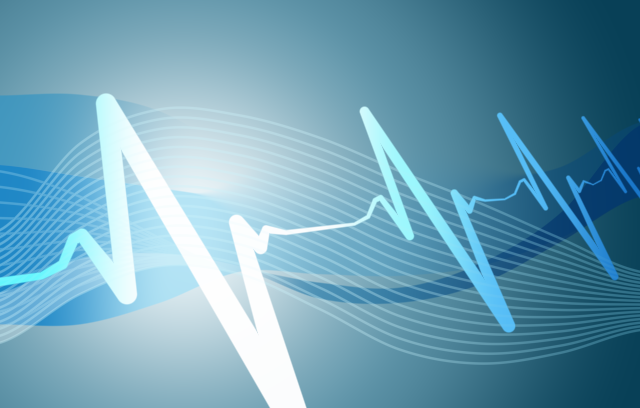
A Shadertoy shader for this background:

```glsl
#define VANISH vec2(2.287, 0.685)
#define GLOW_CENTER vec2(0.45, 0.45)
#define BEATS 5
#define LINES 17
#define MESH_LINES 12
#define LINE_HALF_WIDTH 0.0012
#define LINE_ALPHA 0.36
#define DARK vec3(0.03, 0.25, 0.34)
#define STEEL vec3(0.38, 0.59, 0.67)
#define PALE vec3(0.94, 0.97, 0.98)

// Curve heights at nine even steps across the canvas
const float LINE_TOP[9] = float[9](0.436, 0.648, 0.732, 0.717, 0.662, 0.580, 0.502, 0.416, 0.334);
const float LINE_LOW[9] = float[9](0.160, 0.279, 0.348, 0.328, 0.242, 0.143, 0.109, 0.135, 0.191);
const float MESH_TOP[9] = float[9](0.580, 0.518, 0.416, 0.324, 0.252, 0.180, 0.139, 0.119, 0.119);
const float CREST[9] = float[9](0.766, 0.768, 0.727, 0.611, 0.467, 0.385, 0.300, 0.300, 0.300);
const float SEA_TOP[9] = float[9](0.596, 0.568, 0.539, 0.512, 0.500, 0.530, 0.559, 0.590, 0.700);
const float SEA_LOW[9] = float[9](0.205, 0.205, 0.258, 0.334, 0.328, 0.324, 0.348, 0.416, 0.518);
const float FOAM_TOP[9] = float[9](0.283, 0.365, 0.379, 0.348, 0.290, 0.200, 0.150, 0.130, 0.190);
const float RIBBON_TOP[9] = float[9](0.340, 0.340, 0.340, 0.340, 0.307, 0.295, 0.354, 0.477, 0.693);
const float RIBBON_LOW[9] = float[9](0.340, 0.340, 0.340, 0.338, 0.268, 0.258, 0.303, 0.406, 0.518);

// One heartbeat: x, y, depth, half width
const vec4 BEAT[11] = vec4[11](
    vec4(0.102, 0.324, 1.85, 0.009), vec4(0.154, 0.352, 1.85, 0.012),
    vec4(0.180, 0.414, 1.85, 0.014), vec4(0.201, 0.424, 1.85, 0.016),
    vec4(0.311, 0.279, 1.85, 0.025), vec4(0.260, 0.746, 2.20, 0.025),
    vec4(0.727, -0.041, 2.0, 0.036), vec4(0.580, 0.455, 2.20, 0.019),
    vec4(0.639, 0.393, 2.22, 0.016), vec4(0.652, 0.438, 2.20, 0.010),
    vec4(0.701, 0.430, 2.25, 0.006));

// Catmull-Rom curve, t from 0 to 1 across the canvas
float curve(float k[9], float t) {
    float s = clamp(t, 0.0, 1.0) * 8.0;
    int i = min(int(s), 7);
    float f = s - float(i);
    float a = k[max(i - 1, 0)], b = k[i], c = k[i + 1], d = k[min(i + 2, 8)];
    return b + 0.5 * f * (c - a + f * (2.0 * a - 5.0 * b + 4.0 * c - d
        + f * (3.0 * (b - c) + d - a)));
}

// Coverage between two heights, with separate softness on each edge
float band(float y, float low, float top, float lowSoft, float topSoft) {
    return smoothstep(-lowSoft, lowSoft, y - low) * smoothstep(-topSoft, topSoft, top - y);
}

// Thin strands spread between two curves (x: value, y: slope)
float strands(float y, vec2 low, vec2 top, int count, float aa) {
    float cover = 0.0;
    for (int i = 0; i < count; i++) {
        vec2 line = mix(low, top, float(i) / float(count - 1));
        float d = abs(y - line.x) / sqrt(1.0 + line.y * line.y);
        cover = max(cover, 1.0 - smoothstep(0.0, aa, d - LINE_HALF_WIDTH));
    }
    return cover;
}

// Moves a heartbeat point n beats towards the vanishing point
vec3 place(vec4 v, float n) {
    float scale = v.z / (v.z + n);
    return vec3(VANISH + (v.xy - VANISH) * scale, v.w * scale * scale);
}

float taperedSegment(vec2 p, vec3 a, vec3 b) {
    vec2 along = b.xy - a.xy;
    float h = clamp(dot(p - a.xy, along) / dot(along, along), 0.0, 1.0);
    return length(p - a.xy - along * h) - mix(a.z, b.z, h);
}

float pulse(vec2 p) {
    float d = 10.0;
    vec3 from = place(BEAT[10], -1.0);
    for (int n = 0; n < BEATS; n++) {
        for (int i = 0; i < 11; i++) {
            vec3 to = place(BEAT[i], float(n));
            d = min(d, taperedSegment(p, from, to));
            from = to;
        }
    }
    return d;
}

void mainImage(out vec4 fragColor, in vec2 fragCoord) {
    vec2 p = fragCoord / iResolution.y;
    float t = fragCoord.x / iResolution.x;
    float aa = 1.0 / iResolution.y;

    // Radial glow
    float r = distance(p, GLOW_CENTER);
    vec3 col = mix(PALE, STEEL, smoothstep(0.0, 0.65, r));
    col = mix(col, DARK, smoothstep(0.5, 1.2, r));

    // Translucent waves
    float seaTop = curve(SEA_TOP, t), seaLow = curve(SEA_LOW, t);
    float crest = band(p.y, seaTop, curve(CREST, t), aa, aa);
    col = mix(col, vec3(0.20, 0.58, 0.76), crest * 0.75 * (1.0 - smoothstep(0.0, 0.32, t)));
    vec3 sea = mix(vec3(0.07, 0.51, 0.78), vec3(0.66, 0.88, 0.96), smoothstep(0.03, 0.27, t));
    sea = mix(sea, vec3(0.34, 0.64, 0.78), smoothstep(0.30, 0.55, t));
    sea = mix(sea, vec3(0.03, 0.28, 0.47), smoothstep(0.55, 0.90, t));
    float haze = 0.14 * smoothstep(0.30, 0.45, t) * (1.0 - smoothstep(0.6, 0.85, t));
    col = mix(col, sea, band(p.y, seaLow, seaTop, aa, aa + haze) * mix(0.88, 0.50, smoothstep(0.1, 0.8, t)));
    float lineLow = curve(LINE_LOW, t);
    float foam = band(p.y, lineLow, curve(FOAM_TOP, t), aa, aa);
    col = mix(col, PALE, foam * 0.32 * (1.0 - smoothstep(0.25, 0.5, t)));
    float ribbon = band(p.y, curve(RIBBON_LOW, t), curve(RIBBON_TOP, t), aa, aa);
    vec3 ribbonColor = mix(vec3(0.10, 0.45, 0.65), vec3(0.0, 0.19, 0.42), smoothstep(0.5, 0.9, t));
    col = mix(col, ribbonColor, ribbon * 0.6 * smoothstep(0.36, 0.5, t));

    // Heartbeat, white in the middle and blue in the distance
    vec3 ink = mix(vec3(0.40, 0.98, 1.0), vec3(1.0), smoothstep(0.04, 0.24, t));
    ink = mix(ink, vec3(0.62, 0.98, 1.0), smoothstep(0.50, 0.64, t));
    ink = mix(ink, vec3(0.34, 0.75, 0.98), smoothstep(0.64, 0.80, t));
    ink = mix(ink, vec3(0.10, 0.47, 0.80), smoothstep(0.82, 1.0, t));
    float beat = 1.0 - smoothstep(-aa, aa, pulse(p));
    col = mix(col, ink, beat * 0.97);

    // Fine strands and the crossing mesh at the left
    float dt = 0.004, dx = dt * iResolution.x / iResolution.y;
    float lineTop = curve(LINE_TOP, t), meshTop = curve(MESH_TOP, t);
    vec2 low = vec2(lineLow, (curve(LINE_LOW, t + dt) - lineLow) / dx);
    vec2 top = vec2(lineTop, (curve(LINE_TOP, t + dt) - lineTop) / dx);
    vec2 mesh = vec2(meshTop, (curve(MESH_TOP, t + dt) - meshTop) / dx);
    float lines = strands(p.y, low, top, LINES, 1.5 * aa);
    float net = strands(p.y, low, mesh, MESH_LINES, 1.5 * aa) * (1.0 - smoothstep(0.25, 0.5, t));
    vec3 strandColor = mix(vec3(0.80, 0.95, 0.98), vec3(0.45, 0.75, 0.85), smoothstep(0.5, 1.0, t));
    col = mix(col, strandColor, max(lines, 0.7 * net) * LINE_ALPHA * (1.0 - 0.7 * beat));
    fragColor = vec4(col, 1.0);
}
```
